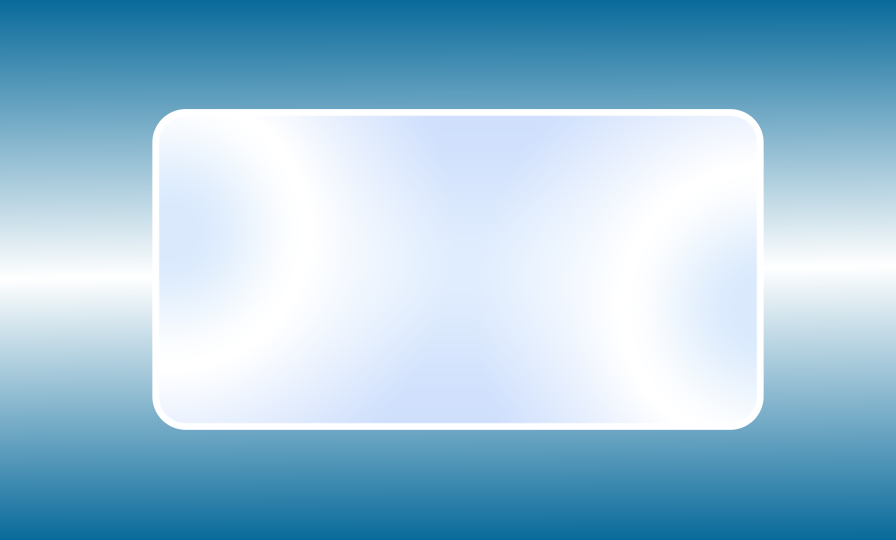
This background is drawn by a WebGL 1 fragment shader. Its source:

```glsl
precision highp float;

uniform vec2 u_resolution;

const vec3 WHITE = vec3(1.0);
const vec3 DEEP_BLUE = vec3(0.035, 0.415, 0.605);
const vec3 PANEL_MID = vec3(0.88, 0.93, 0.995);
const vec3 PANEL_EDGE = vec3(0.81, 0.875, 0.99);
const vec3 GLOW_CORE = vec3(0.855, 0.918, 0.99);

// Signed distance to a rounded box centred at the origin
float roundedBox(vec2 p, vec2 halfSize, float radius) {
  vec2 q = abs(p) - halfSize + radius;
  return length(max(q, 0.0)) + min(max(q.x, q.y), 0.0) - radius;
}

// Antialiased coverage of a distance field
float coverage(float dist, float pixel) {
  return clamp(0.5 - dist / pixel, 0.0, 1.0);
}

// Blue sky fading to a slightly tilted bright seam
vec3 backdrop(vec2 p) {
  float seam = -0.004 + 0.0156 * p.x;
  float offset = p.y - seam;
  float reach = 0.5 - seam * sign(offset);
  return mix(WHITE, DEEP_BLUE, clamp(abs(offset) / reach, 0.0, 1.0));
}

// Radial glow: blue core, white ring, transparent rim
vec3 addGlow(vec3 base, vec2 p, vec2 center, float ring, float fade) {
  float d = length(p - center);
  vec3 inner = mix(GLOW_CORE, WHITE, smoothstep(0.15 * ring, ring, d));
  float t = clamp((d - ring) / fade, 0.0, 1.0);
  float alpha = (1.0 - t) * (1.0 - 0.25 * t);
  return mix(base, inner, alpha);
}

// Panel interior: vertical tint with a glow at either side
vec3 panelFill(vec2 p, float halfHeight) {
  float edge = smoothstep(0.0, 1.0, abs(p.y) / halfHeight);
  vec3 color = mix(PANEL_MID, PANEL_EDGE, edge);
  color = addGlow(color, p, vec2(-0.513, 0.072), 0.257, 0.27);
  return addGlow(color, p, vec2(0.583, -0.070), 0.265, 0.27);
}

void main() {
  // Canvas height is one unit, with the origin moved to the middle
  vec2 p = (gl_FragCoord.xy - 0.5 * u_resolution) / u_resolution.y;
  float pixel = 1.0 / u_resolution.y;

  vec2 panelCenter = vec2(0.0185, 0.001);
  vec2 panelHalf = vec2(0.566, 0.297);
  float cornerRadius = 0.062;
  float borderWidth = 0.0125;
  float panel = roundedBox(p - panelCenter, panelHalf, cornerRadius);

  // Layers: backdrop, white frame, interior
  vec3 color = backdrop(p);
  color = mix(color, WHITE, coverage(panel, pixel));
  color = mix(color, panelFill(p, panelHalf.y), coverage(panel + borderWidth, 1.5 * pixel));

  gl_FragColor = vec4(color, 1.0);
}
```
